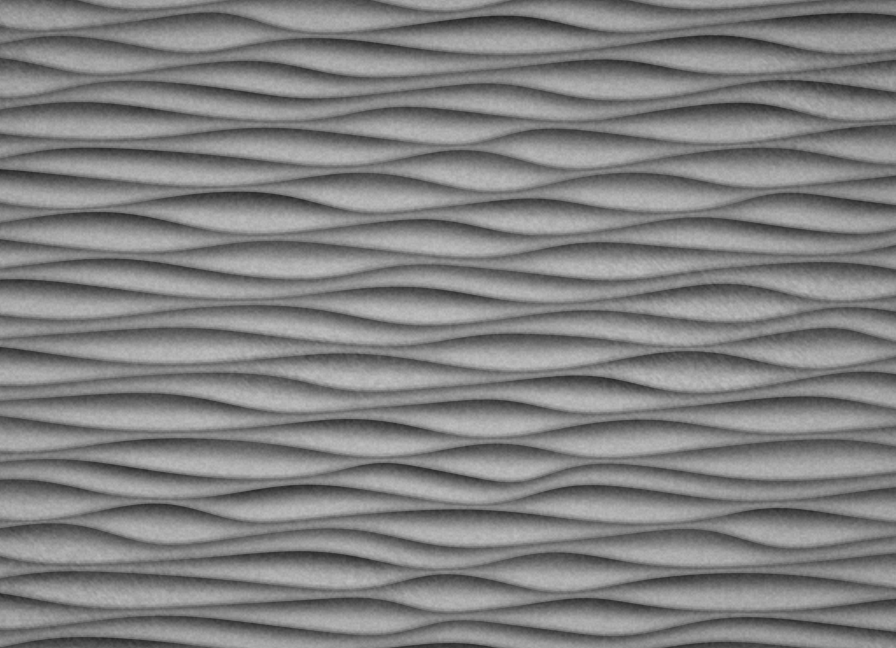
Write a WebGL 1 fragment shader that draws this texture.

```glsl
precision highp float;

// Carved grey relief of wavy horizontal ridges. Each row edge is a phase-shifted
// wave, so the bands between neighbours swell into lenses and pinch into streaks.
// Every band is shaded from a shadow under its upper edge to a lit lower slope.

uniform vec2 u_resolution;

const float TAU = 6.2831853;
const float ROWS = 29.0;          // ridges per canvas height
const float WAVELENGTH = 0.49;    // in canvas heights
const float ROW_SHIFT = 0.37;     // phase step between rows, in turns
const float AMPLITUDE = 0.40;     // in row heights
const float LIP_TONE = 0.46;

float hash(vec2 p) {
  vec3 q = fract(vec3(p.xyx) * 0.1031);
  q += dot(q, q.yzx + 33.33);
  return fract((q.x + q.y) * q.z);
}

float noise(vec2 p) {
  vec2 cell = floor(p);
  vec2 f = fract(p);
  f = f * f * (3.0 - 2.0 * f);
  float low = mix(hash(cell), hash(cell + vec2(1.0, 0.0)), f.x);
  float high = mix(hash(cell + vec2(0.0, 1.0)), hash(cell + vec2(1.0, 1.0)), f.x);
  return mix(low, high, f.y);
}

// Depth of one ridge edge below the top, in row heights
float ridgeEdge(float row, float x) {
  float wander = noise(vec2(x * 2.0 + 7.0, row * 0.43 + 40.0)) - 0.5;
  float jitter = 0.22 * (hash(vec2(row + 60.0, 3.0)) - 0.5);
  float turns = x / WAVELENGTH + ROW_SHIFT * row + jitter + 0.45 * wander;
  float swing = AMPLITUDE * (0.75 + 0.45 * noise(vec2(x * 2.5 + 3.0, row + 80.0)));
  float skew = 0.9 * (noise(vec2(x * 1.5 + 21.0, row + 120.0)) - 0.5);
  float angle = TAU * turns;
  return row - swing * cos(angle + skew * cos(angle));
}

// Nearest edges above and below a depth
vec2 enclosingEdges(float depth, float x) {
  float nearestRow = floor(depth + 0.5);
  vec2 edges = vec2(depth - 3.0, depth + 3.0);
  for (int i = -2; i <= 2; i++) {
    float edge = ridgeEdge(nearestRow + float(i), x);
    if (edge <= depth) edges.x = max(edges.x, edge);
    else edges.y = min(edges.y, edge);
  }
  return edges;
}

// Tone across a band: shadow, lit slope, then a thin darker lip at the bottom
float bandTone(float depth, vec2 edges, float softness, float shadowForce) {
  float width = max(edges.y - edges.x, 0.001);
  float below = depth - edges.x;
  float above = edges.y - depth;
  float t = below / width;
  float swell = smoothstep(0.2, 1.6, width);
  float shadow = mix(0.37, 0.15, swell * shadowForce);
  float lit = mix(0.53, 0.68, swell);
  float tone = mix(shadow, lit, smoothstep(-0.08, 0.72, t));
  float lip = 1.0 - smoothstep(0.05, 0.24, above);
  tone = mix(tone, LIP_TONE + 0.05, 0.65 * lip * smoothstep(0.3, 0.8, t));
  return mix(LIP_TONE, tone, smoothstep(0.0, softness, min(below, above)));
}

// Fine stone grain plus faint patches of slanted tool marks
float surfaceGrain(vec2 p) {
  float grain = noise(p * vec2(190.0, 260.0)) - 0.5;
  float speckle = noise(p * 370.0 + 19.0) - 0.5;
  vec2 slanted = vec2(p.x + p.y, p.y - p.x);
  float marks = noise(slanted * vec2(190.0, 80.0)) - 0.5;
  float patches = smoothstep(0.5, 0.9, noise(p * vec2(5.0, 9.0) + 11.0));
  return 0.045 * grain + 0.045 * speckle + 0.06 * marks * patches;
}

// Light falling off towards the corners and the top
float lampFalloff(vec2 uv) {
  vec2 offset = uv - vec2(0.46, 0.45);
  return 1.05 - 0.32 * dot(offset, offset);
}

void main() {
  vec2 p = gl_FragCoord.xy / u_resolution.y;
  vec2 uv = gl_FragCoord.xy / u_resolution;

  float bend = 0.5 * (noise(p * vec2(1.3, 2.0) + 5.0) - 0.5);
  float depth = (1.0 - p.y) * ROWS + bend;
  vec2 edges = enclosingEdges(depth, p.x);

  float softness = ROWS * max(0.0026, 1.0 / u_resolution.y);
  float shadowForce = 0.35 + 0.75 * noise(vec2(p.x * 5.0, p.y * 22.0) + 31.0);
  float tone = bandTone(depth, edges, softness, shadowForce);

  tone = tone * lampFalloff(uv) + surfaceGrain(p);
  gl_FragColor = vec4(vec3(clamp(tone, 0.0, 1.0)), 1.0);
}
```
